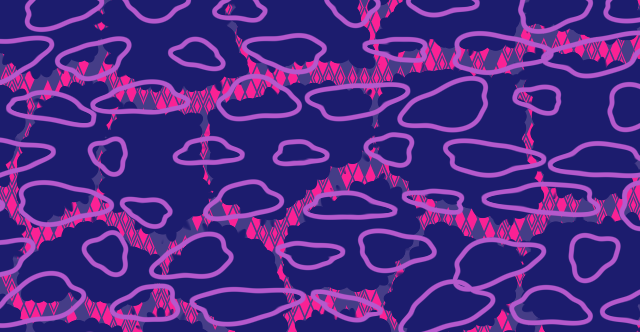
Reproduce this pattern procedurally as a WebGL 2 fragment shader.

```glsl
#version 300 es
precision highp float;
// Wobbly orchid loops over navy islands parted by scalloped veins of pink diamonds.

#define ISLAND_PITCH 0.38
#define VEIN_THIN 0.007
#define VEIN_WIDE 0.034
#define SCALLOP_PITCH 0.042
#define SCALLOP_RADIUS 0.019
#define DIAMOND_SIZE vec2(0.036, 0.085)
#define LOOP_PITCH vec2(0.30, 0.152)
#define LOOP_STROKE 0.0072
#define NAVY vec3(0.11, 0.11, 0.43)
#define SLATE vec3(0.27, 0.24, 0.53)
#define PINK vec3(0.98, 0.13, 0.58)
#define ORCHID vec3(0.71, 0.35, 0.80)

uniform vec2 u_resolution;
out vec4 outColor;

vec2 hash2(vec2 p) {
    vec2 k = vec2(dot(p, vec2(127.1, 311.7)), dot(p, vec2(269.5, 183.3)));
    return fract(sin(k) * 43758.5453);
}

vec2 islandSeed(vec2 cell) {
    return cell + 0.12 + 0.76 * hash2(cell + 7.0);
}

// Rounded distance to the island borders; level borders get wider veins.
float veinDistance(vec2 p) {
    vec2 q = (p + 0.016 * sin(p.yx * vec2(15.0, 18.0))) / ISLAND_PITCH;
    vec2 nearCell = floor(q), nearSeed = vec2(0.0);
    float best = 1e3;
    for (int j = -1; j <= 1; j++)
    for (int i = -1; i <= 1; i++) {
        vec2 cell = floor(q) + vec2(i, j);
        vec2 seed = islandSeed(cell) - q;
        float d = dot(seed, seed);
        if (d < best) { best = d; nearCell = cell; nearSeed = seed; }
    }
    float sum = 0.0;
    for (int j = -2; j <= 2; j++)
    for (int i = -2; i <= 2; i++) {
        if (i == 0 && j == 0) continue;
        vec2 seed = islandSeed(nearCell + vec2(i, j)) - q;
        vec2 n = normalize(seed - nearSeed);
        float d = dot(0.5 * (seed + nearSeed), n) * ISLAND_PITCH;
        sum += exp(-70.0 * (d - mix(VEIN_THIN, VEIN_WIDE, n.y * n.y)));
    }
    return -log(sum) / 70.0;
}

// Distance to the nearest scattered scallop centre.
float scallopDistance(vec2 p) {
    vec2 q = p / SCALLOP_PITCH;
    float best = 1e3;
    for (int j = -1; j <= 1; j++)
    for (int i = -1; i <= 1; i++) {
        vec2 cell = floor(q) + vec2(i, j);
        best = min(best, length(cell + 0.15 + 0.7 * hash2(cell + 31.0) - q));
    }
    return best * SCALLOP_PITCH;
}

// Tall diamond lattice: some solid, some nested outlines, some empty.
float diamonds(vec2 p, float px) {
    vec2 q = p / DIAMOND_SIZE;
    vec2 uv = vec2(q.x + q.y, q.x - q.y);
    vec2 local = abs(fract(uv) - 0.5);
    float m = max(local.x, local.y);
    float aa = px * length(1.0 / DIAMOND_SIZE) * 0.6;
    float kind = hash2(floor(uv) + 3.0).x;
    float solid = 1.0 - smoothstep(0.43 - aa, 0.43 + aa, m);
    float ring = 1.0 - smoothstep(0.05 - aa, 0.05 + aa, abs(m - 0.38));
    float core = 1.0 - smoothstep(0.22 - aa, 0.22 + aa, m);
    return kind < 0.40 ? solid : kind < 0.68 ? max(ring, core) : 0.0;
}

// Ellipse whose radius wobbles with the angle.
float wobble(vec2 p, vec2 size, vec2 phase) {
    vec2 q = p / size;
    float r = length(q), a = atan(q.y, q.x + 1e-6);
    float w = 0.12 * cos(2.0 * a + phase.x) + 0.15 * cos(3.0 * a + phase.y)
            + 0.07 * cos(5.0 * a + phase.x + phase.y);
    return r - 1.0 - w * smoothstep(0.0, 0.6, r);
}

// Distance to the closest loop line, in staggered rows.
float loopDistance(vec2 p) {
    float best = 1e3, row = floor(p.y / LOOP_PITCH.y);
    for (int j = -1; j <= 1; j++)
    for (int i = -1; i <= 1; i++) {
        float y = row + float(j), shift = 0.5 * mod(y, 2.0);
        vec2 cell = vec2(floor(p.x / LOOP_PITCH.x - shift) + float(i), y);
        vec2 h = hash2(cell + 11.0), phase = 6.2832 * hash2(cell + 53.0);
        vec2 jitter = (hash2(cell + 91.0) - 0.5) * vec2(0.22, 0.26);
        vec2 q = p - (cell + 0.5 + vec2(shift, 0.0) + jitter) * LOOP_PITCH;
        float tilt = 0.4 * h.y - 0.18;
        q = mat2(cos(tilt), -sin(tilt), sin(tilt), cos(tilt)) * q;
        vec2 size = vec2(mix(0.055, 0.150, h.x), mix(0.036, 0.066, h.y) * mix(0.8, 1.0, h.x));
        float f = wobble(q, size, phase), e = 0.001;
        vec2 slope = vec2(wobble(q + vec2(e, 0.0), size, phase),
                          wobble(q + vec2(0.0, e), size, phase)) - f;
        best = min(best, abs(f) * e / max(length(slope), 1e-5));
    }
    return best;
}

void main() {
    vec2 p = gl_FragCoord.xy / u_resolution.y;
    float px = 1.0 / u_resolution.y;
    // Navy islands swell into the veins as overlapping discs.
    float island = veinDistance(p) + SCALLOP_RADIUS - scallopDistance(p);
    vec3 color = mix(SLATE, PINK, diamonds(p, px));
    color = mix(color, NAVY, smoothstep(-px, px, island));
    float stroke = loopDistance(p) - LOOP_STROKE;
    color = mix(color, ORCHID, 1.0 - smoothstep(-0.8 * px, 0.8 * px, stroke));
    outColor = vec4(color, 1.0);
}
```
